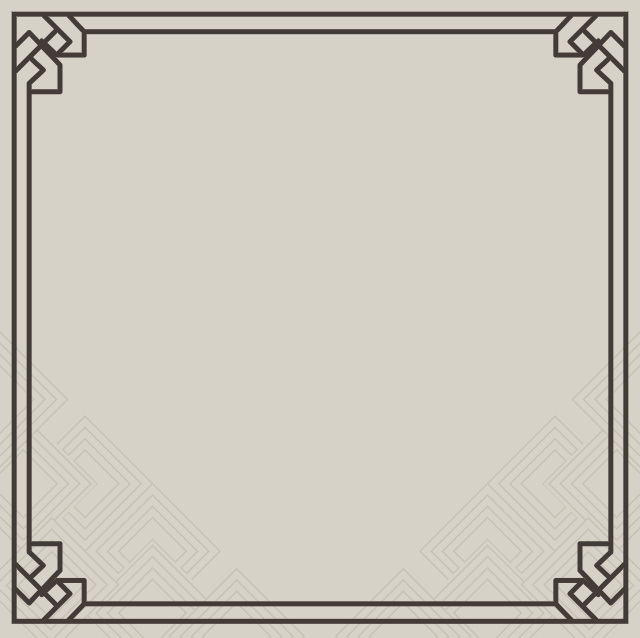
Give the GLSL for this background, as a Shadertoy shader.

```glsl
const float RADIUS = 81.0;

float segment(vec2 p, vec2 a, vec2 b) {
    vec2 ab = b - a;
    return length(p - a - ab * clamp(dot(p - a, ab) / dot(ab, ab), 0.0, 1.0));
}

float diamond(vec2 p, vec2 center) {
    p = abs(p - center);
    return p.x + p.y;
}

// Distance to the nearest of four nested outlines
float rings(float d) {
    float nearest = clamp(round(d / 13.5), 3.0, 6.0) * 13.5;
    return abs(d - nearest) * 0.7071;
}

// Interlocking diamonds, symmetric about a descending diagonal
float lattice(vec2 p) {
    float overflow = max(p.x + p.y - 763.0, 0.0);
    p -= overflow;
    float upper = diamond(p, vec2(0, 479));
    float lower = diamond(p, vec2(62, 702));
    float wedge = diamond(p, vec2(28, 580));
    float heart = diamond(p, vec2(102, 580));
    float edge = min(abs(upper - RADIUS), abs(lower - RADIUS)) * 0.7071;
    if (upper < RADIUS) return rings(upper);
    if (lower < RADIUS) return rings(lower);
    if (wedge < 88.0) return min(edge, rings(wedge));

    // Close the heart outlines in pairs along the notch
    float notch = abs(wedge - 88.0) * 0.7071;
    bool joined = heart < 40.5 || (heart > 54.0 && heart < 67.5);
    float d = min(edge, rings(heart));
    return joined ? min(d, notch) : d;
}

// Frame and knot for one folded corner
float frame(vec2 p) {
    float d = abs(min(p.x, p.y) - 17.0);
    vec2 loopSide[5] = vec2[](vec2(18, 56), vec2(35, 39), vec2(72, 78),
                              vec2(72, 110), vec2(35, 110));
    vec2 rail[4] = vec2[](vec2(35, 400), vec2(35, 100), vec2(52, 84), vec2(36, 69));
    vec2 loopTop[5] = vec2[](vec2(82, 18), vec2(101, 38), vec2(101, 66),
                             vec2(68, 66), vec2(50, 49));
    for (int i = 0; i < 4; i++) {
        d = min(d, segment(p, loopSide[i], loopSide[i + 1]));
        d = min(d, segment(p, loopTop[i], loopTop[i + 1]));
        if (i < 3) d = min(d, segment(p, rail[i], rail[i + 1]));
    }
    d = min(d, segment(p, vec2(101, 38), vec2(400, 38)));
    d = min(d, segment(p, vec2(18, 86), vec2(68, 36)));
    d = min(d, segment(p, vec2(52, 18), vec2(84, 50)));
    return min(d, segment(p, vec2(84, 50), vec2(68, 66)));
}

float stroke(float d, float halfWidth, float pixel) {
    return clamp((halfWidth - d) / pixel + 0.5, 0.0, 1.0);
}

void mainImage(out vec4 fragColor, in vec2 fragCoord) {
    // Canvas spans 768 by 765 units, measured from the top
    vec2 p = fragCoord / iResolution.xy * vec2(768, 765);
    p.y = 765.0 - p.y;
    p.x = 384.0 - abs(p.x - 384.0);
    float pixel = 768.0 / iResolution.x;

    // Faint ornament on paper
    vec3 color = vec3(0.84, 0.825, 0.78);
    color = mix(color, vec3(0.775, 0.755, 0.705), stroke(lattice(p), 0.85, pixel));

    // Dark frame above it
    vec2 corner = vec2(p.x, 381.0 - abs(p.y - 381.0));
    float ink = stroke(frame(corner), 3.0, pixel);
    // Keep the outer margin clear of the folded strands
    ink *= step(13.0, min(corner.x, corner.y));
    color = mix(color, vec3(0.26, 0.23, 0.22), ink);
    fragColor = vec4(color, 1.0);
}
```
